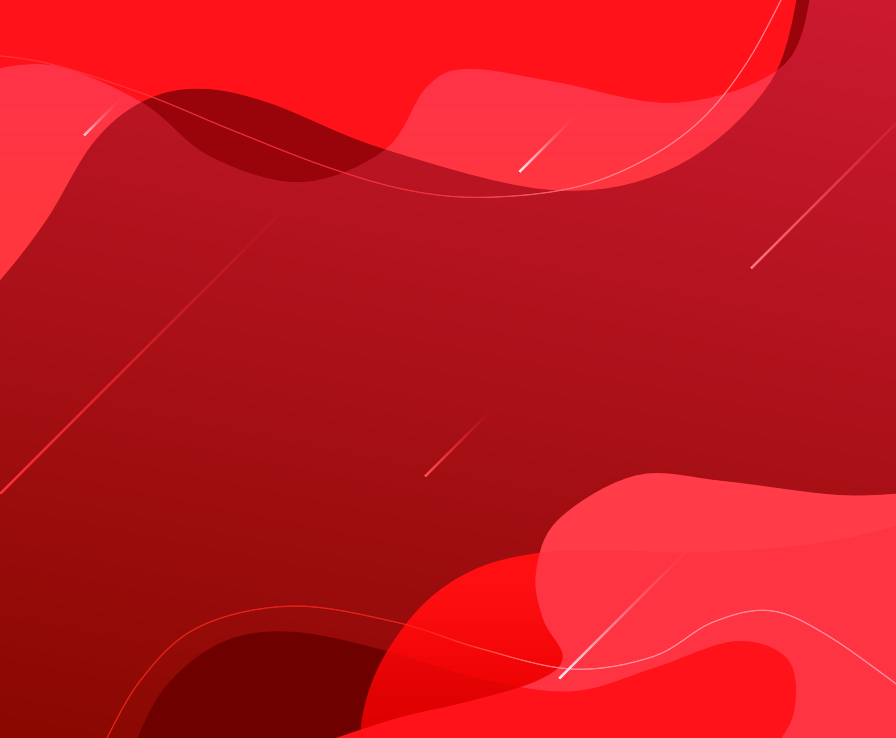
Write a Shadertoy shader that draws this background.

```glsl
const int KNOTS = 12;

// Catmull-Rom point between b and c
vec2 curvePoint(vec2 a, vec2 b, vec2 c, vec2 d, float t) {
    return b + 0.5 * t * (c - a + t * (2.0 * a - 5.0 * b + 4.0 * c - d + t * (3.0 * (b - c) + d - a)));
}

// Signed distance to an open spline; a vertical ray towards side decides the inside
float spline(vec2 p, vec2 knots[KNOTS], float side) {
    float dist = 1e3, inside = 1.0;
    for (int i = 0; i < KNOTS - 1; i++) {
        vec2 before = knots[max(i - 1, 0)], after = knots[min(i + 2, KNOTS - 1)];
        vec2 a = knots[i];
        for (int j = 1; j <= 8; j++) {
            vec2 b = curvePoint(before, knots[i], knots[i + 1], after, float(j) / 8.0);
            vec2 e = b - a, w = p - a;
            dist = min(dist, length(w - e * clamp(dot(w, e) / dot(e, e), 0.0, 1.0)));
            if ((a.x > p.x) != (b.x > p.x) && (e.y * w.x / e.x - w.y) * side > 0.0) inside = -inside;
            a = b;
        }
    }
    return dist * inside;
}

float fill(float d, float px) {
    return smoothstep(-0.6 * px, 0.6 * px, -d);
}

float stroke(float d, float halfWidth, float px) {
    return 1.0 - smoothstep(halfWidth - 0.5 * px, halfWidth + 0.5 * px, abs(d));
}

void mainImage(out vec4 fragColor, in vec2 fragCoord) {
    // Canvas is 7.68 by 6.32 units, y measured down from the top
    float px = 6.32 / iResolution.y;
    vec2 p = vec2(fragCoord.x, iResolution.y - fragCoord.y) * px;

    // Tilted backdrop gradient
    float rise = clamp((6.32 - p.y + 0.2 * p.x) / 7.86, 0.0, 1.0);
    vec3 col = mix(vec3(0.54, 0.03, 0.0), vec3(0.80, 0.10, 0.19), rise);

    // Upper waves: bright where they overlap, dark where the second one spills out
    float upperPink = fill(spline(p, vec2[KNOTS](
        vec2(-0.3, 2.68), vec2(0.0, 2.4), vec2(0.4, 1.88), vec2(0.8, 1.22),
        vec2(1.22, 0.87), vec2(1.7, 0.76), vec2(2.3, 0.88), vec2(3.3, 1.28),
        vec2(4.75, 1.63), vec2(5.8, 1.42), vec2(6.6, 0.7), vec2(6.86, -0.2)), 1.0), px);
    float upperRed = fill(spline(p, vec2[KNOTS](
        vec2(-0.2, 0.62), vec2(0.45, 0.56), vec2(1.22, 0.88), vec2(1.8, 1.34),
        vec2(2.58, 1.56), vec2(3.3, 1.28), vec2(3.65, 0.75), vec2(4.0, 0.59),
        vec2(4.75, 0.7), vec2(5.8, 0.88), vec2(6.72, 0.55), vec2(6.97, -0.2)), 1.0), px);
    vec3 pink = mix(vec3(1.0, 0.20, 0.28), vec3(1.0, 0.21, 0.24), smoothstep(0.5, 2.0, p.y));
    vec3 red = vec3(1.0, 0.07, 0.10);
    col = mix(col, vec3(0.60, 0.01, 0.04), upperRed);
    col = mix(col, mix(pink, red, upperRed), upperPink);

    // Lower waves
    float lowerDisc = fill(spline(p, vec2[KNOTS](
        vec2(3.07, 6.5), vec2(3.12, 6.05), vec2(3.3, 5.6), vec2(3.65, 5.15),
        vec2(4.1, 4.86), vec2(4.65, 4.73), vec2(5.2, 4.71), vec2(5.8, 4.73),
        vec2(6.4, 4.71), vec2(7.0, 4.65), vec2(7.5, 4.55), vec2(8.0, 4.4)), -1.0), px);
    float lowerRed = fill(spline(p, vec2[KNOTS](
        vec2(1.1, 6.5), vec2(1.4, 5.9), vec2(1.9, 5.5), vec2(2.5, 5.41),
        vec2(3.3, 5.57), vec2(4.1, 5.81), vec2(4.9, 5.92), vec2(5.6, 5.72),
        vec2(6.3, 5.49), vec2(6.75, 5.65), vec2(6.8, 6.1), vec2(6.6, 6.45)), -1.0), px);
    float lowerPink = fill(spline(p, vec2[KNOTS](
        vec2(2.7, 6.38), vec2(3.4, 6.15), vec2(4.0, 6.01), vec2(4.6, 5.83),
        vec2(4.82, 5.63), vec2(4.65, 5.3), vec2(4.59, 4.9), vec2(4.78, 4.45),
        vec2(5.45, 4.07), vec2(6.2, 4.12), vec2(7.2, 4.24), vec2(7.9, 4.21)), -1.0), px);
    vec3 discRed = mix(vec3(1.0, 0.06, 0.07), vec3(0.92, 0.0, 0.0), smoothstep(4.8, 6.3, p.y));
    vec3 shade = mix(vec3(0.43, 0.005, 0.0), discRed * 0.95, lowerDisc);
    col = mix(mix(col, discRed, lowerDisc), shade, lowerRed);
    pink = mix(vec3(1.0, 0.235, 0.28), vec3(1.0, 0.205, 0.26), lowerDisc);
    col = mix(col, mix(pink, red, lowerRed), lowerPink);

    // Thin flowing lines
    float upperLine = spline(p, vec2[KNOTS](
        vec2(-0.2, 0.46), vec2(0.4, 0.54), vec2(1.22, 0.8), vec2(2.0, 1.12),
        vec2(2.8, 1.43), vec2(3.5, 1.63), vec2(4.14, 1.69), vec2(4.9, 1.61),
        vec2(5.5, 1.38), vec2(6.0, 1.03), vec2(6.4, 0.53), vec2(6.75, -0.12)), 1.0);
    float lowerLine = spline(p, vec2[KNOTS](
        vec2(0.85, 6.45), vec2(1.2, 5.83), vec2(1.7, 5.37), vec2(2.5, 5.19),
        vec2(3.4, 5.33), vec2(4.1, 5.55), vec2(4.9, 5.73), vec2(5.6, 5.62),
        vec2(6.1, 5.33), vec2(6.6, 5.23), vec2(7.1, 5.45), vec2(7.8, 5.95)), -1.0);
    vec3 upperTint = mix(vec3(1.0, 0.22, 0.26), vec3(1.0, 0.6, 0.65), smoothstep(3.5, 5.5, p.x));
    vec3 lowerTint = mix(vec3(1.0, 0.16, 0.10), vec3(1.0, 0.65, 0.72), smoothstep(3.5, 5.0, p.x));
    col = mix(col, upperTint, 0.75 * stroke(upperLine, 0.006, px));
    col = mix(col, lowerTint, 0.75 * stroke(lowerLine, 0.006, px));

    // Diagonal streaks: head position, length, whiteness
    vec4 streaks[6] = vec4[6](
        vec4(0.72, 1.16, 0.52, 0.8), vec4(4.45, 1.47, 0.8, 1.0),
        vec4(6.43, 2.30, 2.3, 0.4), vec4(3.64, 4.08, 0.8, 0.2),
        vec4(0.0, 4.23, 3.6, 0.05), vec4(4.79, 5.81, 1.85, 1.0));
    for (int i = 0; i < 6; i++) {
        vec4 s = streaks[i];
        vec2 q = p - s.xy;
        float along = (q.x - q.y) * 0.7071 / s.z;
        float body = stroke((q.x + q.y) * 0.7071, 0.011, px) * step(0.0, along);
        float fade = clamp(1.0 - along, 0.0, 1.0);
        vec3 tint = mix(vec3(1.0, 0.15, 0.19), vec3(1.0, 0.92, 0.97), s.w * fade);
        col = mix(col, tint, body * fade);
    }
    fragColor = vec4(col, 1.0);
}
```
